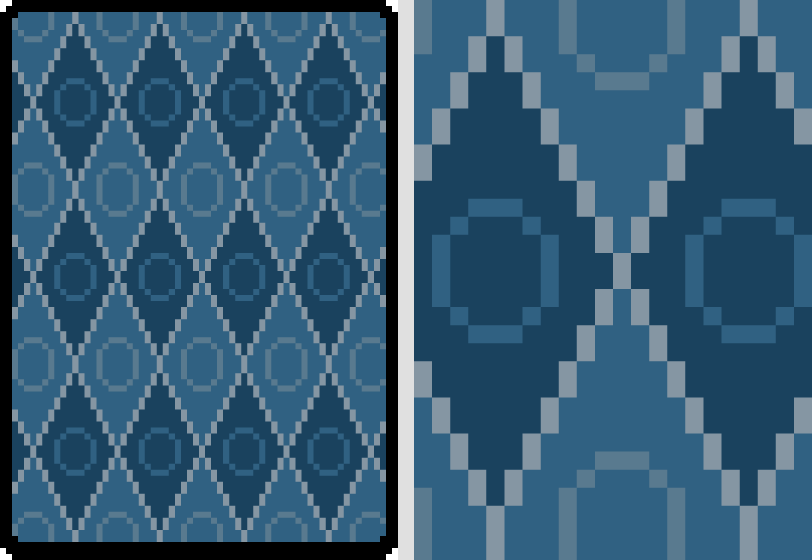
Left: the whole. Right: its middle third, enlarged.
Give the GLSL for this pattern, as a WebGL 1 fragment shader.

```glsl
precision highp float;
// Blocky argyle card back: dark and light blue diamonds between grey stepped
// lines, each holding a ring, inside a black frame with notched corners.
// Everything is decided per cell of a 66 x 93 grid, then supersampled.

uniform vec2 u_resolution;

const vec2 GRID = vec2(66.0, 93.0);

// Whole-number distance to the nearest multiple of period, offset by origin
float foldedDistance(float cell, float origin, float period) {
  float halfSpan = floor(period * 0.5);
  return abs(floor(mod(cell - origin + halfSpan + 0.5, period)) - halfSpan);
}

// One-cell outline of a rounded ring, given cell distances from its centre
bool onRing(float across, float down) {
  return abs(max(across, 1.0) + max(down, 1.0) - 4.0) < 0.5;
}

vec3 argyle(vec2 cell) {
  vec3 lightBlue = vec3(0.19, 0.38, 0.51);
  float across = foldedDistance(cell.x, 12.0, 14.0);  // 0 to 7
  float down = foldedDistance(cell.y, 31.0, 29.0);    // 0 to 14
  float slope = floor(down * 0.5);                    // one cell over per two down

  if (abs(across - slope) < 0.5) return vec3(0.52, 0.59, 0.64);
  if (across < slope) {
    return onRing(across, 14.0 - down) ? lightBlue : vec3(0.10, 0.26, 0.37);
  }
  return onRing(7.0 - across, down - 1.0) ? vec3(0.35, 0.48, 0.56) : lightBlue;
}

vec3 cardColor(vec2 cell) {
  // Stepped outer corners
  vec2 outer = min(cell, GRID - 1.0 - cell);
  if (outer.x + outer.y < 1.5) return vec3(1.0);

  // Frame, with one extra cell in each inner corner
  vec2 inner = min(cell - 2.0, vec2(63.0, 89.0) - cell);
  if (min(inner.x, inner.y) < -0.5 || inner.x + inner.y < 0.5) return vec3(0.0);

  return argyle(cell);
}

void main() {
  // Average 4 x 4 samples per pixel to smooth the cell edges
  vec3 color = vec3(0.0);
  for (int j = 0; j < 4; j++) {
    for (int i = 0; i < 4; i++) {
      vec2 offset = (vec2(float(i), float(j)) + 0.5) / 4.0 - 0.5;
      vec2 uv = (gl_FragCoord.xy + offset) / u_resolution;
      uv.y = 1.0 - uv.y;  // rows count from the top
      color += cardColor(floor(uv * GRID));
    }
  }
  gl_FragColor = vec4(color / 16.0, 1.0);
}
```
